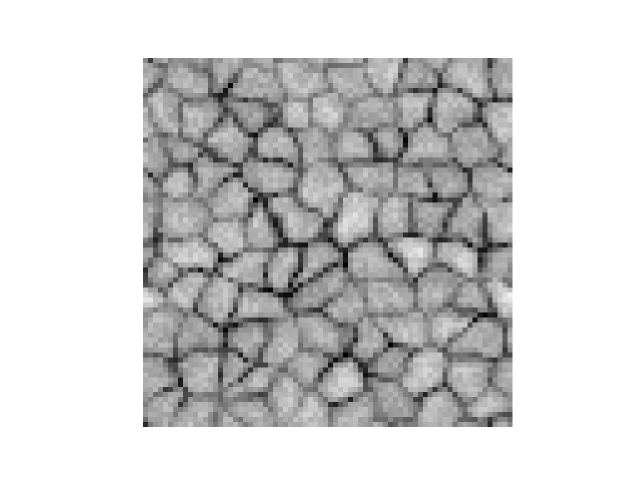
Write a WebGL 2 fragment shader that draws this texture.

```glsl
#version 300 es
precision highp float;
// A square panel of grey dry-stone wall on white, drawn in coarse square blocks.
// Stones are jittered Voronoi cells in staggered rows, shaded by the distance
// to the rounded cell border; every lattice wraps, so panel and canvas tile.

uniform vec2 u_resolution;
out vec4 fragColor;

const vec2 STONES = vec2(9.0, 10.0);  // columns and rows, rows even for the stagger
const float BLOCKS = 74.0;            // blocks along one side of the panel

// Integer hash: three values in 0..1 for a lattice point and a seed.
vec3 hash3(vec2 cell, uint seed) {
  uvec3 v = uvec3(uvec2(cell), seed) * 1664525u + 1013904223u;
  v.x += v.y * v.z; v.y += v.z * v.x; v.z += v.x * v.y;
  v ^= v >> 16u;
  v.x += v.y * v.z; v.y += v.z * v.x; v.z += v.x * v.y;
  return vec3(v >> 8u) / 16777216.0;
}

// Value noise with a whole number of lattice cells across the panel.
vec2 wrapNoise(vec2 uv, float period, uint seed) {
  vec2 p = uv * period, i = floor(p), f = p - i;
  f = f * f * (3.0 - 2.0 * f);
  vec2 a = hash3(mod(i, period), seed).xy;
  vec2 b = hash3(mod(i + vec2(1, 0), period), seed).xy;
  vec2 c = hash3(mod(i + vec2(0, 1), period), seed).xy;
  vec2 d = hash3(mod(i + 1.0, period), seed).xy;
  return mix(mix(a, b, f.x), mix(c, d, f.x), f.y);
}

float smoothMin(float a, float b, float k) {
  float h = max(k - abs(a - b), 0.0) / k;
  return min(a, b) - 0.25 * h * h * k;
}

// Centre of a stone, with alternate rows shifted by half a stone.
vec2 stoneCentre(vec2 cell) {
  vec2 jitter = hash3(mod(cell, STONES), 1u).xy;
  return cell + vec2(0.5 * mod(cell.y, 2.0), 0.0) + 0.1 + 0.8 * jitter;
}

// Returns the distance to the stone border and two random values of the stone.
vec3 stone(vec2 p) {
  vec2 base = floor(p), nearest = vec2(0), nearestCell = vec2(0);
  float best = 1e3;
  for (int y = -2; y <= 2; y++)
    for (int x = -2; x <= 2; x++) {
      vec2 cell = base + vec2(x, y), toCentre = stoneCentre(cell) - p;
      float d = dot(toCentre, toCentre);
      if (d < best) { best = d; nearest = toCentre; nearestCell = cell; }
    }
  float border = 1.0;
  for (int y = -2; y <= 2; y++)
    for (int x = -2; x <= 2; x++) {
      vec2 other = stoneCentre(base + vec2(x, y)) - p, across = other - nearest;
      if (dot(across, across) > 1e-4)
        border = smoothMin(border, dot(0.5 * (nearest + other), normalize(across)), 0.13);
    }
  return vec3(max(border, 0.0), hash3(mod(nearestCell, STONES), 2u).xy);
}

// Grey level of one block of the wall.
float wall(vec2 block) {
  vec2 uv = (block + 0.5) / BLOCKS;
  vec2 warp = wrapNoise(uv, 21.0, 3u) - 0.5;
  vec3 s = stone(uv * STONES + 0.28 * warp);

  // Joints vary from soft grey to nearly black.
  float depth = wrapNoise(uv, 13.0, 4u).x;
  float joint = mix(0.46, 0.06, smoothstep(0.15, 0.85, depth));

  // Faces are mottled, and a few stones stand out pale.
  float face = 0.66 + 0.09 * s.y + 0.10 * smoothstep(0.65, 1.0, s.z);
  face += 0.12 * (wrapNoise(uv, 25.0, 5u).x - 0.5);
  float grey = mix(joint, face, 1.0 - exp(-s.x / 0.085));
  return grey + 0.13 * (hash3(block, 6u).x - 0.5);
}

void main() {
  vec3 sum = vec3(0);
  // Four samples per pixel smooth the block and panel edges.
  for (int i = 0; i < 4; i++) {
    vec2 offset = vec2(i & 1, i >> 1) * 0.5 - 0.25;
    vec2 p = (gl_FragCoord.xy + offset - 0.5 * u_resolution) / u_resolution.y;
    vec2 q = (p - vec2(0.0165, -0.0052)) / 0.7695 + 0.5;
    bool inside = all(greaterThanEqual(q, vec2(0))) && all(lessThan(q, vec2(1)));
    sum += inside ? vec3(wall(floor(q * BLOCKS))) : vec3(1);
  }
  fragColor = vec4(clamp(sum / 4.0, 0.0, 1.0), 1.0);
}
```
